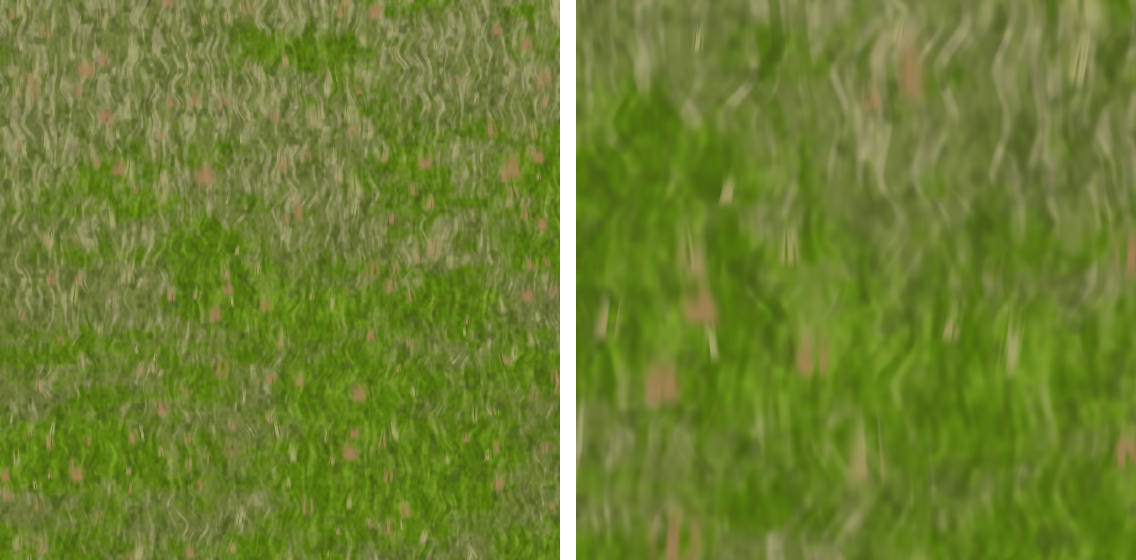
Left: the whole. Right: its middle third, enlarged.
Give the GLSL for this texture, as a WebGL 2 fragment shader.

```glsl
#version 300 es
precision highp float;

uniform vec2 u_resolution;
out vec4 fragColor;

const vec3 LUSH = vec3(0.335, 0.475, 0.055);
const vec3 FRESH = vec3(0.43, 0.56, 0.13);
const vec3 OLIVE = vec3(0.435, 0.475, 0.235);
const vec3 STRAW = vec3(0.61, 0.60, 0.43);
const vec3 SHADE = vec3(0.27, 0.34, 0.10);
const vec3 RUSSET = vec3(0.66, 0.51, 0.36);
const vec3 PALE = vec3(0.68, 0.67, 0.45);

float hash(vec2 p) {
  vec3 q = fract(vec3(p.xyx) * 0.1031);
  q += dot(q, q.yzx + 33.33);
  return fract((q.x + q.y) * q.z);
}

float noise(vec2 p) {
  vec2 cell = floor(p);
  vec2 f = fract(p);
  f = f * f * (3.0 - 2.0 * f);
  float low = mix(hash(cell), hash(cell + vec2(1, 0)), f.x);
  float high = mix(hash(cell + vec2(0, 1)), hash(cell + vec2(1, 1)), f.x);
  return mix(low, high, f.y);
}

float fbm(vec2 p, int octaves) {
  float sum = 0.0, total = 0.0, weight = 1.0;
  for (int i = 0; i < octaves; i++) {
    sum += weight * noise(p);
    total += weight;
    weight *= 0.55;
    p = p * 2.03 + vec2(17.3, 41.7);
  }
  return sum / total;
}

// Upright streaks with a slowly varying lean
float blades(vec2 p, vec2 scale, float seed) {
  p.x += 0.022 * (noise(p * vec2(25.0, 32.0) + seed) - 0.5);
  float broad = noise(p * scale + seed);
  float fine = noise(p * scale * vec2(1.8, 1.5) + seed + 71.0);
  return mix(broad, fine, 0.4);
}

vec3 meadow(vec2 p) {
  // Dry ground gathers in wide patches and towards the far edge
  float patches = fbm(p * vec2(5.0, 11.0) + 3.0, 4);
  float clumps = fbm(p * vec2(38.0, 50.0) + 9.0, 3);
  float streaks = blades(p, vec2(120.0, 30.0), 5.0);
  float distant = smoothstep(0.15, 1.0, p.y);
  float dryness = 0.5 + 1.9 * (patches - 0.5) + 0.55 * (distant - 0.38)
                + 0.5 * (clumps - 0.5) + 0.45 * (streaks - 0.5);
  float dry = smoothstep(0.2, 0.8, dryness);

  vec3 green = mix(LUSH, FRESH, smoothstep(0.35, 0.8, clumps * 0.5 + streaks * 0.5));
  vec3 color = mix(green, OLIVE, dry);

  // Pale stalks
  float stalks = blades(p, vec2(135.0, 26.0), 33.0);
  float stalkCover = smoothstep(0.42, 0.82, stalks + 0.18 * (distant - 0.4));
  color = mix(color, STRAW, stalkCover * (0.12 + 0.72 * dry));

  // Shadowed gaps and fine tonal grain
  float gaps = fbm(p * vec2(75.0, 55.0) + 57.0, 2);
  color = mix(color, SHADE, 0.5 * smoothstep(0.52, 0.85, gaps));
  float grain = noise(p * vec2(210.0, 130.0)) - 0.5;
  return color * (1.0 + 0.16 * grain + 0.22 * (streaks - 0.5));
}

// Coverage of one tuft in local units: root at y = 0, tip near y = 1
float tuftCover(vec2 q, float flare, float seed) {
  float spread = mix(1.0, flare, clamp(q.y, 0.0, 1.0));
  float across = q.x / spread;
  float strand = noise(vec2(across * 3.5 + seed, q.y * 1.3 + seed));
  float side = 1.0 - smoothstep(0.25, 1.0, abs(across));
  float root = smoothstep(-0.15, 0.2, q.y);
  float tip = 1.0 - smoothstep(0.35, 1.0, q.y + 0.5 * (strand - 0.5));
  return side * root * tip * smoothstep(0.1, 0.6, strand);
}

vec3 addTufts(vec3 color, vec2 p, float density, float chance, float size, float seed) {
  vec2 home = floor(p * density);
  for (int j = -1; j <= 1; j++) {
    for (int i = -1; i <= 1; i++) {
      vec2 id = home + vec2(i, j);
      vec2 key = id + seed;
      float present = step(hash(key), chance);
      vec2 root = (id + vec2(hash(key + 11.0), hash(key + 23.0))) / density;
      float kind = hash(key + 37.0);
      float height = size * mix(0.65, 1.35, hash(key + 43.0));
      float width = height * mix(0.16, 0.48, kind);
      vec2 q = p - root;
      q.x -= q.y * 0.35 * (hash(key + 59.0) - 0.5);
      float cover = tuftCover(q / vec2(width, height), mix(0.4, 1.3, hash(key + 67.0)), kind * 91.0);
      float warmth = kind * (1.0 - 0.6 * smoothstep(0.2, 0.9, q.y / height));
      vec3 tint = mix(PALE, RUSSET, smoothstep(0.15, 0.7, warmth));
      color = mix(color, tint, 0.85 * present * cover);
    }
  }
  return color;
}

void main() {
  vec2 p = gl_FragCoord.xy / u_resolution;
  vec3 color = meadow(p);
  color = addTufts(color, p, 22.0, 0.28, 0.032, 101.0);
  color = addTufts(color, p, 11.0, 0.40, 0.050, 211.0);
  fragColor = vec4(clamp(color, 0.0, 1.0), 1.0);
}
```
